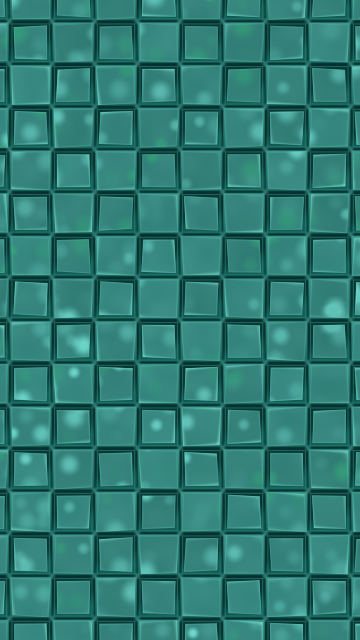
A WebGL 1 fragment shader for this pattern:

```glsl
precision highp float;
// Glossy teal glass tiles: a square grid in which sunken, dark-framed tiles
// alternate with flush ones. Each tile has its own slanted bevels and glints,
// and refracts a field of soft cyan and green lights by its own offset.
uniform vec2 u_resolution;

float hash(vec2 p) {
  vec3 q = fract(p.xyx * 0.1031);
  q += dot(q, q.yzx + 33.33);
  return fract((q.x + q.y) * q.z);
}

vec4 hash4(vec2 p) {
  return vec4(hash(p + 11.3), hash(p + 27.1), hash(p + 43.7), hash(p + 61.9));
}

float noise(vec2 p) {
  vec2 i = floor(p), f = fract(p);
  f = f * f * (3.0 - 2.0 * f);
  return mix(mix(hash(i), hash(i + vec2(1.0, 0.0)), f.x),
             mix(hash(i + vec2(0.0, 1.0)), hash(i + 1.0), f.x), f.y);
}

// Antialiased stroke of half-width w around distance zero
float stroke(float d, float w, float aa) {
  return 1.0 - smoothstep(w - aa, w + aa, abs(d));
}

// Scattered soft lights: x is cyan strength, y is green strength
vec2 softLights(vec2 p) {
  vec2 cell = floor(p), sum = vec2(0.0);
  for (int j = -1; j <= 1; j++) {
    for (int i = -1; i <= 1; i++) {
      vec2 id = cell + vec2(float(i), float(j));
      vec4 rnd = hash4(id + 90.0);
      float radius = 0.32 + 0.35 * rnd.z;
      float d = length(p - id - rnd.xy);
      float glow = (1.0 - smoothstep(radius * 0.15, radius, d)) * rnd.w * rnd.w;
      float green = step(0.68, hash(id + 7.7));
      sum += glow * vec2(1.0 - green, green);
    }
  }
  return min(sum, 1.0);
}

void main() {
  // Fifteen tiles down; a joint on the vertical centre line, half tiles at the ends
  vec2 p = (gl_FragCoord.xy - vec2(0.5 * u_resolution.x, 0.0)) * 15.0 / u_resolution.y;
  p.y += 0.5;
  float aa = 15.0 / u_resolution.y;
  vec2 id = floor(p), f = fract(p) - 0.5;
  float sunken = 1.0 - mod(id.x + id.y, 2.0);

  // Distances to the right, left, top and bottom joints, then to the slanted face
  vec4 side = 0.5 - vec4(f.x, -f.x, f.y, -f.y);
  vec4 along = f.yyxx;
  vec4 slant = (hash4(id) - 0.5) * 0.13;
  vec4 edge = side - mix(0.055, 0.115, sunken) - slant * along;
  float joint = min(min(side.x, side.y), min(side.z, side.w));
  float inside = min(min(edge.x, edge.y), min(edge.z, edge.w));

  // Refracted lights on the face
  vec4 tile = hash4(id + 150.0);
  vec2 lights = softLights((p + (tile.xy - 0.5) * 1.2 + f * 0.2) * 1.5);
  lights *= 0.45 + 0.75 * noise(p * 0.45 + 5.0);
  vec3 face = vec3(0.21, 0.52, 0.49) * (0.96 + 0.08 * tile.z);
  face += 0.035 * (noise(p * 2.2 + tile.xy * 9.0) - 0.5);
  face = mix(face, vec3(0.20, 0.66, 0.47), 0.75 * lights.y);
  face = mix(face, vec3(0.46, 0.88, 0.83), 0.85 * lights.x);

  // Tapered glints: each slanted side is brightest at its wider end
  vec4 taper = clamp(0.5 + along * sign(slant), 0.0, 1.0);
  vec4 power = hash4(id + 230.0);
  power *= power * power;
  vec4 wedge = 1.0 - smoothstep(vec4(0.0), 0.02 + 0.10 * taper, max(edge, 0.0));
  float glint = dot(wedge * taper * power, vec4(0.55));
  face = mix(face, vec3(0.58, 0.94, 0.88), min(glint, 0.75));

  // Bevel: dark double frame when sunken, a thin mid-teal lip when flush
  vec3 frame = mix(vec3(0.03, 0.21, 0.20), vec3(0.07, 0.37, 0.34),
                   smoothstep(-0.1, 0.4, -f.y + 0.3 * f.x));
  frame = mix(frame, vec3(0.16, 0.50, 0.46), 0.75 * stroke(joint - 0.062, 0.010, aa * 0.7));
  vec3 lip = mix(vec3(0.11, 0.41, 0.38), vec3(0.24, 0.60, 0.56), 0.5 + f.y);
  vec3 bevel = mix(lip, frame, sunken);
  vec3 color = mix(bevel, face, smoothstep(-aa * 0.6, aa * 0.6, inside));

  // Bright rim on the face edge, varying from side to side
  vec4 nearest = step(edge, vec4(inside + 0.001));
  float rim = dot(nearest, 0.25 + 0.75 * power * taper) / dot(nearest, vec4(1.0));
  color = mix(color, vec3(0.36, 0.79, 0.73),
              min(rim, 1.0) * stroke(inside - 0.012, 0.012, aa * 0.7));

  // Dark joints, heavier on the horizontals, with light caught at the crossings
  float across = min(side.x, side.y), down = min(side.z, side.w);
  float groove = max(0.75 * stroke(across, 0.018, aa), 0.95 * stroke(down, 0.027, aa));
  color = mix(color, vec3(0.02, 0.19, 0.18), groove);
  float crossing = 1.0 - smoothstep(0.0, 0.11, length(vec2(across, down)));
  color = mix(color, vec3(0.28, 0.66, 0.61), 0.6 * crossing);

  gl_FragColor = vec4(color, 1.0);
}
```
